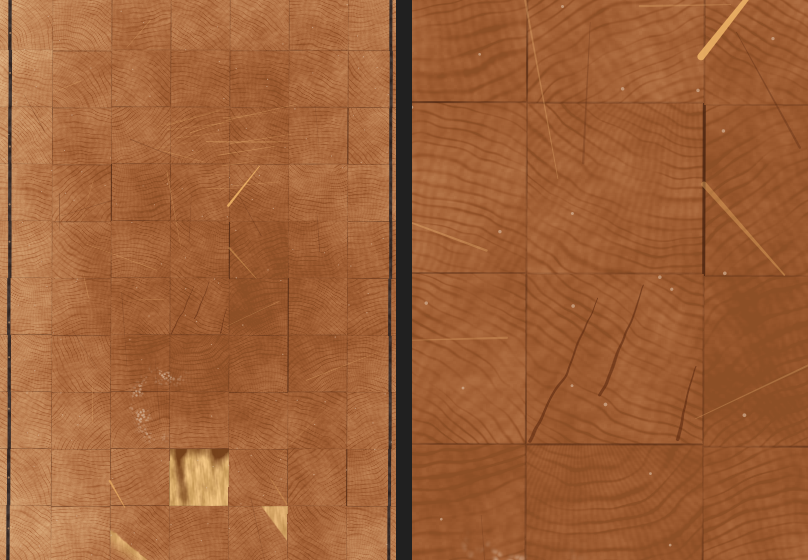
Left: the whole. Right: its middle third, enlarged.
A Shadertoy shader for this texture:

```glsl
float px;

float hash(vec2 p) {
    return fract(sin(dot(p, vec2(127.1, 311.7))) * 43758.5);
}

// Layered sines, roughly -1 to 1
float waves(vec2 p) {
    float sum = 0.0, amp = 0.5;
    for (int i = 0; i < 4; i++) {
        p = mat2(0.8, -0.6, 0.6, 0.8) * p * 1.9 + 1.3;
        sum += amp * sin(p.x + 1.5 * sin(p.y));
        amp *= 0.6;
    }
    return sum;
}

// Cellular noise: distance to the nearest point, and its random id
vec2 cellular(vec2 p) {
    vec2 best = vec2(9.0, 0.0);
    for (int j = -1; j <= 1; j++)
    for (int i = -1; i <= 1; i++) {
        vec2 c = floor(p) + vec2(i, j);
        float d = length(c + vec2(hash(c), hash(c + 51.3)) - p);
        if (d < best.x) best = vec2(d, hash(c + 17.7));
    }
    return best;
}

float cover(float d, float halfWidth) {
    return clamp((halfWidth - d) / px + 0.5, 0.0, 1.0);
}

// Tapered line from a to b
float stroke(vec2 p, vec2 a, vec2 b, float halfWidth) {
    vec2 ab = b - a;
    float h = clamp(dot(p - a, ab) / dot(ab, ab), 0.0, 1.0);
    return cover(length(p - a - ab * h), halfWidth * (1.0 - 0.7 * h));
}

void mainImage(out vec4 fragColor, in vec2 fragCoord) {
    px = 1.0 / iResolution.y;
    vec2 p = fragCoord / iResolution.xy;
    p = vec2(p.x * 0.707, 1.0 - p.y);
    p.x += 0.0035 * p.y;

    // Blocks, with slightly uneven rows
    const vec2 pitch = vec2(0.1055, 0.1017);
    vec2 g = (p - vec2(0.0945, 0.0898)) / pitch;
    g.y += 0.03 * (hash(vec2(floor(g.x), 3.0)) - 0.5);
    vec2 id = floor(g), f = g - id;
    float seed = hash(id);

    // End grain: arcs around a pith outside each block
    float angle = 1.57 + (hash(id + 7.0) - 0.5) * (id.x < 1.0 ? 2.2 : 1.3);
    float side = hash(id + 2.0) < 0.5 ? -1.0 : 1.0;
    vec2 toPith = f - 0.5 - side * (0.9 + 1.6 * hash(id + 9.0)) * vec2(cos(angle), sin(angle));
    float radius = length(toPith) + 0.06 * waves(f * 1.5 + seed * 40.0);
    float ringPhase = radius * (12.0 + 5.0 * seed) + 0.45 * waves(vec2(radius * 5.0, seed * 9.0));
    float ring = pow(0.5 + 0.5 * sin(6.283 * ringPhase), 6.0);
    float rays = sin(atan(toPith.y, toPith.x) * 150.0 + 3.0 * waves(f * 4.0));

    // Tone: dark worn middle, pale edges, cloudy handling marks
    float tone = 0.06 + 1.08 * length((p - vec2(0.43, 0.52)) * vec2(1.4, 0.8));
    tone += 0.11 * (seed - 0.5) + 0.12 * waves(p * 5.0) + 0.1 * waves(f * 2.2 + seed * 20.0);
    tone -= ring * (0.17 + 0.15 * waves(f * 3.0 + seed * 11.0));
    tone += 0.035 * rays + 0.07 * waves(p * vec2(70.0, 150.0)) + 0.05 * (hash(floor(p * 500.0)) - 0.5);
    tone = clamp(tone, 0.0, 1.05);
    vec3 col = mix(vec3(0.55, 0.31, 0.15), vec3(0.86, 0.68, 0.49), pow(vec3(tone), vec3(1.0, 1.35, 1.4)));

    // Pale sapwood: one whole block, one corner, one curved sliver
    vec3 cream = vec3(0.87, 0.69, 0.43) + 0.09 * waves(f * vec2(14.0, 3.0));
    if (id == vec2(2.0, 7.0)) {
        float bend = f.x + 0.05 * sin(f.y * 5.0) + 0.02 * waves(f * 3.0);
        float streak = smoothstep(0.14, 0.0, abs(bend - 0.2)) * (1.0 - 0.6 * f.y);
        streak += smoothstep(0.2, 0.0, abs(bend - 0.85)) * smoothstep(0.5, 0.0, f.y);
        streak += 0.6 * smoothstep(0.22, 0.0, f.y) + 0.15 * waves(f * vec2(9.0, 5.0));
        col = mix(cream, vec3(0.42, 0.21, 0.07), clamp(streak, 0.0, 0.9));
    }
    if (id == vec2(3.0, 8.0))
        col = mix(col, cream, 0.85 * smoothstep(-0.02, 0.02, f.x - 0.56 - 0.72 * f.y));
    if (id == vec2(1.0, 8.0)) {
        float sliver = f.y - 0.42 - 0.95 * f.x + 0.2 * f.x * f.x - 0.04 * waves(f * 3.0);
        col = mix(col, cream, 0.85 * smoothstep(-0.03, 0.02, sliver) * smoothstep(0.4, 0.0, sliver));
    }

    // Hairline seams that fade in and out, a few opened to dark gaps
    vec2 edge = floor(g + 0.5);
    vec2 seam = abs(g - edge) * pitch;
    float open = hash(vec2(edge.x, id.y) + 31.0);
    float fade = 0.75 + 0.5 * waves(p * 22.0);
    float upright = cover(seam.x, 0.0006) * (0.2 + 0.35 * open) * fade;
    upright = max(upright, cover(seam.x, 0.0009) * 0.75 * step(0.93, open));
    float level = cover(seam.y, 0.0006) * (0.15 + 0.45 * hash(vec2(id.x, edge.y) + 5.0)) * fade;
    col = mix(col, vec3(0.26, 0.12, 0.05), clamp(max(upright * step(-0.5, edge.x), level), 0.0, 1.0));

    // Dark inlay strips, stepped at each row and pitted on the left
    float stepX = 0.002 * (hash(vec2(id.y, 8.0)) - 0.5);
    float strip = max(cover(abs(p.x - 0.0185 - stepX), 0.003), cover(abs(p.x - 0.6985 - stepX), 0.0027));
    col = mix(col, vec3(0.21, 0.17, 0.16) + 0.06 * waves(p * 90.0), strip * 0.97);
    vec2 pit = vec2(p.x - 0.0185, (f.y - 0.2 - 0.6 * hash(vec2(id.y, 4.0))) * pitch.y);
    col = mix(col, vec3(0.75, 0.58, 0.42), 0.7 * cover(length(pit), 0.0017));

    // Fine knife scratches, pale above the middle, pale or dark elsewhere
    for (int i = 0; i < 44; i++) {
        vec2 k = vec2(float(i), 1.0);
        vec2 spot = vec2(hash(k), hash(k + 3.0));
        bool cluster = i < 20;
        vec2 a = cluster ? vec2(0.27, 0.21) + spot * vec2(0.16, 0.13) : spot * vec2(0.66, 0.95);
        float turn = cluster ? -0.2 + 0.5 * (hash(k + 6.0) - 0.5) : 6.28 * hash(k + 6.0);
        vec2 b = a + (0.04 + 0.1 * hash(k + 8.0)) * vec2(cos(turn), sin(turn));
        float mark = stroke(p, a, b, 0.0007) * (0.2 + 0.3 * hash(k + 12.0));
        col = mix(col, cluster || i % 2 == 0 ? vec3(0.9, 0.68, 0.43) : vec3(0.36, 0.17, 0.07), mark);
    }

    // Deep gouges and dark cracks
    float gouge = stroke(p, vec2(0.409, 0.367), vec2(0.464, 0.297), 0.0022);
    gouge = max(gouge, 0.45 * stroke(p, vec2(0.411, 0.443), vec2(0.459, 0.497), 0.0016));
    gouge = max(gouge, 0.8 * stroke(p, vec2(0.199, 0.859), vec2(0.226, 0.906), 0.0018));
    gouge = max(gouge, 0.35 * stroke(p, vec2(0.515, 0.9), vec2(0.485, 0.853), 0.0015));
    col = mix(col, vec3(0.93, 0.7, 0.4), gouge * 0.9);
    vec2 q = p + 0.0015 * waves(p * 25.0);
    float crack = stroke(q, vec2(0.308, 0.596), vec2(0.349, 0.512), 0.001);
    crack = max(crack, stroke(q, vec2(0.349, 0.568), vec2(0.375, 0.503), 0.001));
    crack = max(crack, stroke(q, vec2(0.396, 0.595), vec2(0.406, 0.551), 0.001));
    col = mix(col, vec3(0.36, 0.16, 0.06), crack * 0.6);

    // Chalky stain along an arc, and scattered pale specks
    vec2 s = p - vec2(0.305, 0.725);
    float arc = smoothstep(0.024, 0.0, abs(length(s) - 0.058 + 0.008 * waves(p * 30.0)));
    arc *= smoothstep(0.03, -0.02, s.x + 0.3 * s.y);
    float chalk = arc * smoothstep(0.6, 0.1, cellular(p * 170.0).x) * smoothstep(-0.4, 0.5, waves(p * 45.0));
    vec2 speck = cellular(p * 28.0);
    float dust = cover(speck.x / 28.0, 0.0011 * speck.y) * step(0.7, speck.y);
    col = mix(col, vec3(0.86, 0.75, 0.65), max(0.7 * chalk, 0.6 * dust));

    fragColor = vec4(clamp(col, 0.0, 1.0), 1.0);
}
```
